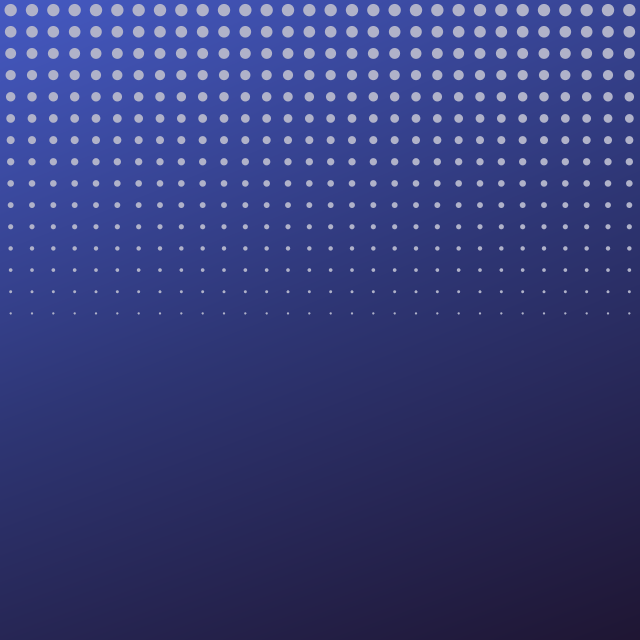
A Shadertoy shader for this background:

```glsl
// A slanted blue-to-dark-violet gradient under a halftone grid of pale dots.
// The gradient blends three colours along a tilted axis; the dots come from a
// repeated cell whose disc radius shrinks row by row down from the top edge.

// Tilted three-stop gradient; p has its origin at the upper left.
vec3 background(vec2 p) {
    float t = 0.26 * p.x + 0.74 * p.y + 0.04 * p.x * (1.0 - p.y);
    vec3 blue = vec3(0.27, 0.35, 0.76);
    vec3 navy = vec3(0.18, 0.21, 0.455);
    vec3 violet = vec3(0.12, 0.085, 0.20);
    return t < 0.5 ? mix(blue, navy, t * 2.0)
                   : mix(navy, violet, min(t * 2.0 - 1.0, 1.0));
}

// Coverage of the dot grid: 30 columns by 15 rows.
float halftone(vec2 p, float pixel) {
    vec2 spacing = vec2(1.0 / 30.0, 0.03385);
    vec2 grid = (p - vec2(0.01667, 0.0158)) / spacing;
    vec2 cell = round(grid);
    float row = cell.y;
    if (row > 14.0) return 0.0;

    float radius = mix(0.0096, 0.0017, row / 14.0);
    float dist = length((grid - cell) * spacing) - radius;
    return clamp(0.5 - dist / pixel, 0.0, 1.0);
}

void mainImage(out vec4 fragColor, in vec2 fragCoord) {
    vec2 p = fragCoord / iResolution.xy;
    p.y = 1.0 - p.y;

    // Pale dots over the gradient, with an edge one pixel wide.
    float dots = halftone(p, 1.0 / iResolution.y);
    vec3 color = mix(background(p), vec3(0.69, 0.70, 0.79), dots);
    fragColor = vec4(color, 1.0);
}
```
